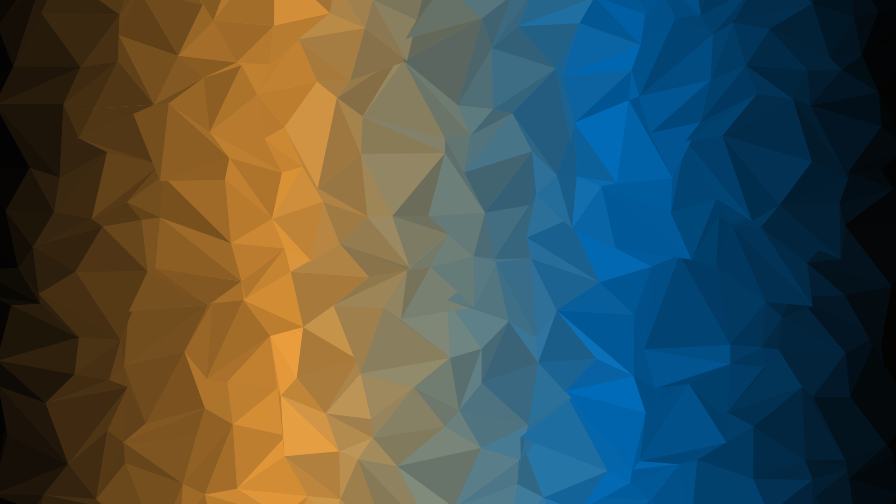
Write a WebGL 1 fragment shader that draws this background.

```glsl
precision highp float;
// Low-poly mesh of shaded triangles over a black, orange, blue, black gradient.

uniform vec2 u_resolution;

const float ROWS = 12.5;
const float JITTER = 1.4;
const vec3 BLACK = vec3(0.014, 0.012, 0.010);
const vec3 ORANGE = vec3(0.84, 0.56, 0.21);
const vec3 BLUE = vec3(0.0, 0.395, 0.68);

float hash(vec2 p) {
    return fract(sin(dot(p, vec2(127.1, 311.7))) * 43758.5);
}

// Mesh corner, moved at random; long moves fold the mesh into slivers
vec2 corner(vec2 cell) {
    vec2 offset = vec2(hash(cell), hash(cell + 57.3)) - 0.5;
    return cell + 0.5 + JITTER * offset;
}

float cross2(vec2 a, vec2 b) {
    return a.x * b.y - a.y * b.x;
}

// Distance to the line from a to b, positive on its left
float edgeDistance(vec2 p, vec2 a, vec2 b) {
    vec2 along = b - a;
    return cross2(along, p - a) / max(length(along), 0.0001);
}

// Positive inside the triangle, for either winding
float triangleDistance(vec2 p, vec2 a, vec2 b, vec2 c) {
    float winding = cross2(b - a, c - a) < 0.0 ? -1.0 : 1.0;
    float ab = winding * edgeDistance(p, a, b);
    float bc = winding * edgeDistance(p, b, c);
    float ca = winding * edgeDistance(p, c, a);
    return min(ab, min(bc, ca));
}

// Horizontal colour bands, x from 0 to 1
vec3 bands(float x) {
    vec3 color = mix(BLACK, ORANGE, clamp((x + 0.005) / 0.325, 0.0, 1.0));
    color = mix(color, BLUE, clamp((x - 0.32) / 0.36, 0.0, 1.0));
    return mix(color, BLACK, clamp((x - 0.685) / 0.315, 0.0, 1.0));
}

// Flat facet colour from the centre of the triangle
vec3 facetColor(vec2 center, vec2 meshSize, float seed) {
    vec2 uv = center / meshSize;
    float shade = mix(0.85, 1.09, seed);
    float lift = mix(1.05, 0.95, clamp(uv.y, 0.0, 1.0));
    return bands(uv.x) * shade * lift;
}

// Lay one facet over the colour below
vec3 addFacet(vec3 under, vec2 p, vec2 a, vec2 b, vec2 c,
              vec2 meshSize, float seed, float blur) {
    float cover = smoothstep(-blur, blur, triangleDistance(p, a, b, c));
    vec3 facet = facetColor((a + b + c) / 3.0, meshSize, seed);
    return mix(under, facet, cover);
}

void main() {
    float scale = ROWS / u_resolution.y;
    vec2 p = gl_FragCoord.xy * scale;
    vec2 meshSize = u_resolution * scale;
    float blur = 0.6 * scale;
    vec2 home = floor(p);
    vec3 color = bands(p.x / meshSize.x);

    // Each cell is a quad split along a random diagonal
    for (int j = -2; j <= 1; j++) {
        for (int i = -2; i <= 1; i++) {
            vec2 cell = home + vec2(float(i), float(j));
            vec2 a = corner(cell);
            vec2 b = corner(cell + vec2(1.0, 0.0));
            vec2 c = corner(cell + vec2(1.0, 1.0));
            vec2 d = corner(cell + vec2(0.0, 1.0));
            float seed1 = hash(cell + 13.7);
            float seed2 = hash(cell + 91.2);
            if (hash(cell + 35.9) < 0.5) {
                color = addFacet(color, p, a, b, c, meshSize, seed1, blur);
                color = addFacet(color, p, a, c, d, meshSize, seed2, blur);
            } else {
                color = addFacet(color, p, a, b, d, meshSize, seed1, blur);
                color = addFacet(color, p, b, c, d, meshSize, seed2, blur);
            }
        }
    }

    gl_FragColor = vec4(color, 1.0);
}
```
